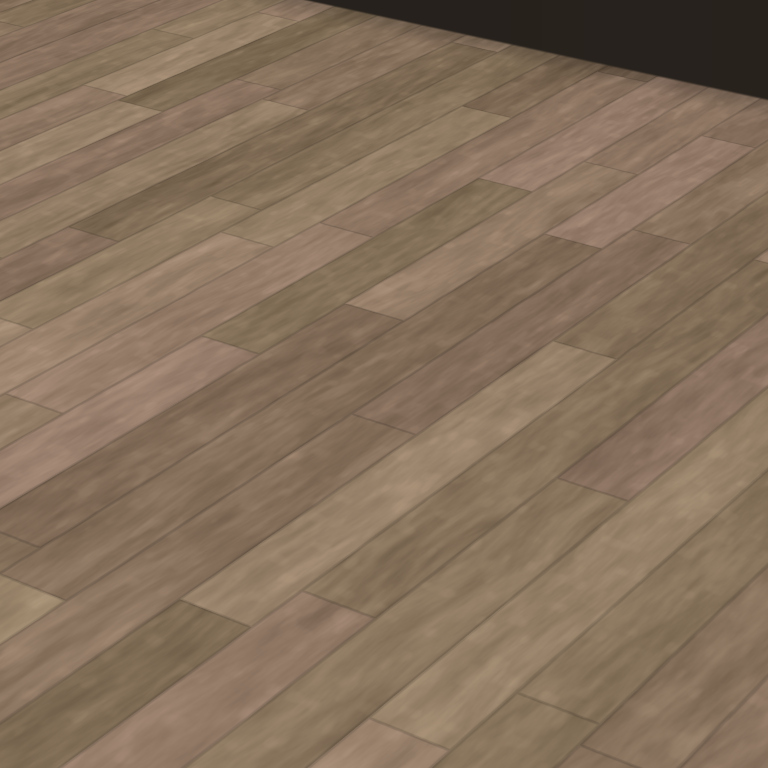
A Shadertoy shader for this texture:

```glsl
const vec3 WOOD_DARK = vec3(0.42, 0.345, 0.27);
const vec3 WOOD_LIGHT = vec3(0.675, 0.575, 0.485);
const vec3 WALL = vec3(0.15, 0.13, 0.11);

const float HORIZON = 2.042;        // height of both vanishing points
const float ALONG_VANISH = 2.865;   // where the long plank edges meet
const float ACROSS_VANISH = -4.427; // where the plank ends meet
const float ROW_WIDTH = 0.079;
const float ROW_ORIGIN = -1.128;
const float PLANK_LENGTH = 0.92;
const float WALL_START = 4.63;

float hash(vec2 p) {
    return fract(sin(dot(p, vec2(127.1, 311.7))) * 43758.5453);
}

float noise(vec2 p) {
    vec2 i = floor(p), f = fract(p);
    f = f * f * (3.0 - 2.0 * f);
    return mix(mix(hash(i), hash(i + vec2(1, 0)), f.x),
               mix(hash(i + vec2(0, 1)), hash(i + vec2(1, 1)), f.x), f.y);
}

float fbm(vec2 p) {
    float sum = 0.0, weight = 0.5;
    for (int i = 0; i < 4; i++) {
        sum += weight * noise(p);
        p = p * 2.03 + 17.3;
        weight *= 0.5;
    }
    return sum / 0.9375;
}

// Floor position: x in plank rows, y along the planks
vec2 projectFloor(vec2 uv) {
    float depth = HORIZON - uv.y;
    vec2 plane = (uv.x - vec2(ALONG_VANISH, ACROSS_VANISH)) / depth;
    return vec2((plane.x - ROW_ORIGIN) / ROW_WIDTH, plane.y);
}

// Plank identity in xy, distance to its end joint in z
vec3 findPlank(vec2 pos) {
    float row = floor(pos.x);
    float s = pos.y / PLANK_LENGTH + row * 0.618 + 0.3 * hash(vec2(row, 4.7));
    float cell = floor(s);
    float joint = 0.1 + 0.55 * hash(vec2(row, cell));
    float offset = s - cell - joint;
    return vec3(row, cell - step(offset, 0.0), abs(offset) * PLANK_LENGTH);
}

// Signed brightness of the wood figure inside one plank
float woodGrain(vec2 pos, vec2 id) {
    vec2 p = pos + 40.0 * vec2(hash(id + 3.1), hash(id + 8.6));
    float warp = noise(p * vec2(1.2, 5.0)) - 0.5;
    float streaks = fbm(vec2(p.x * 3.0 + warp, p.y * 3.5)) - 0.5;
    float fibres = fbm(vec2(p.x * 10.0 + 2.0 * warp, p.y * 16.0)) - 0.5;
    float flecks = smoothstep(0.62, 0.9, noise(vec2(p.x * 7.0 + p.y * 9.0, p.y * 34.0)));

    // Arched growth rings, visible on some planks only
    float center = fract(pos.x) - 0.3 - 0.4 * hash(id + 5.2);
    float rings = sin(46.0 * (center * center * 0.8 + pos.y * 0.55 + 0.35 * warp));
    float ringAmount = smoothstep(0.5, 1.0, hash(id + 9.4)) * smoothstep(0.35, 0.7, noise(p * vec2(1.0, 4.0)));
    return 0.55 * streaks + 0.42 * fibres + 0.10 * flecks + 0.06 * rings * ringAmount;
}

vec3 floorColor(vec2 pos, vec2 uv) {
    vec3 plank = findPlank(pos);
    float tone = hash(plank.xy + 1.7);
    float lighting = 0.12 * (0.5 - uv.x) + 0.08 * (0.5 - uv.y);
    float shade = 0.49 + 0.46 * (tone - 0.5) + woodGrain(pos, plank.xy) + lighting;
    shade -= 0.12 * step(0.87, hash(plank.xy + 6.3));
    vec3 color = mix(WOOD_DARK, WOOD_LIGHT, clamp(shade, -0.15, 1.15));

    // Slight shift between rosy and olive planks
    color *= 1.0 + (hash(plank.xy + 2.9) - 0.5) * vec3(0.015, -0.025, 0.045);

    // Fine dark seams
    float side = 0.5 - abs(fract(pos.x) - 0.5);
    float sideSeam = 1.0 - smoothstep(0.01, 0.04, side);
    float endSeam = 1.0 - smoothstep(0.001, 0.004, plank.z);
    return color * (1.0 - 0.13 * max(sideSeam, endSeam));
}

vec3 sceneColor(vec2 uv) {
    vec2 pos = projectFloor(uv);
    vec3 color = floorColor(pos, uv);
    color *= 1.0 - 0.18 * smoothstep(WALL_START - 0.12, WALL_START, pos.y);
    vec3 wall = WALL * (0.94 + 0.1 * uv.x);
    return mix(color, wall, smoothstep(WALL_START - 0.008, WALL_START + 0.008, pos.y));
}

void mainImage(out vec4 fragColor, in vec2 fragCoord) {
    // Average a 3 by 3 grid of samples to smooth every edge
    vec3 sum = vec3(0.0);
    for (int i = 0; i < 9; i++) {
        vec2 jitter = (vec2(i % 3, i / 3) - 1.0) / 3.0;
        sum += sceneColor((fragCoord + jitter) / iResolution.xy);
    }
    fragColor = vec4(sum / 9.0, 1.0);
}
```
